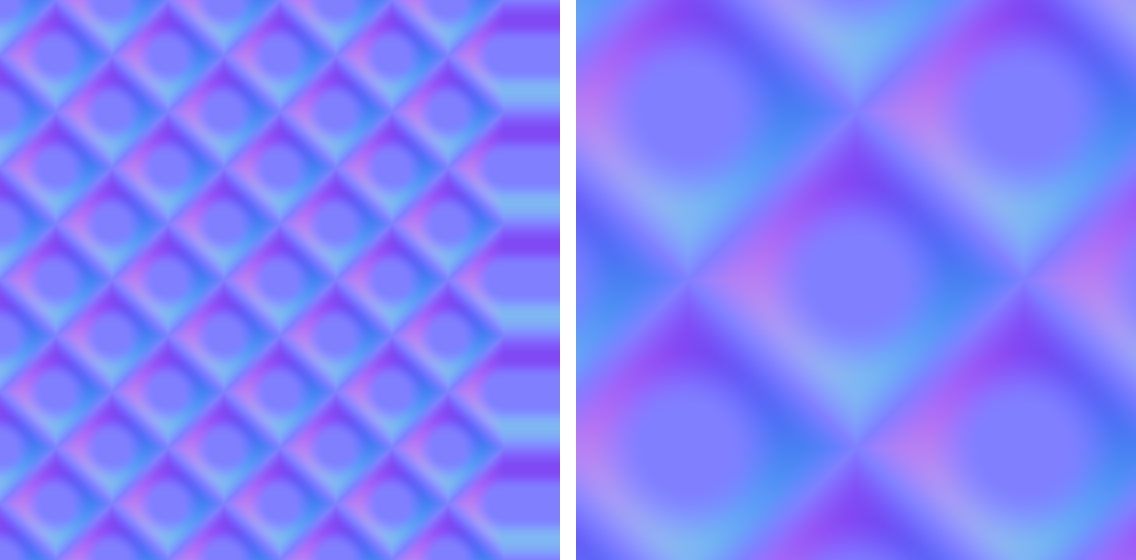
Left, the full canvas; right, a detail of the centre.
Write a WebGL 1 fragment shader that draws this texture map.

```glsl
precision highp float;
// Tangent-space normal map of a quilted lattice: five repeats of soft diamonds
// with round flat centres, each sloping inward between its centre and edges.
// Near the right side the lattice stops and its last column is stretched out.

uniform vec2 u_resolution;

const float REPEATS = 5.0;
const float LAST_COLUMN = 4.5;    // lattice x beyond which the pattern streaks
const float FLAT_RADIUS = 0.12;   // slope starts here, in repeat units
const float SLOPE_RADIUS = 0.30;  // slope is full from here outward
const float SEAM_WIDTH = 0.13;    // distance over which slope fades to a seam
const float MAX_TILT = 0.43;
const float HALF_PI = 1.5707963;

// Lattice axes rotated by 45 degrees, with each diamond spanning -0.5 to 0.5.
vec2 diamondCell(vec2 p) {
  vec2 diagonal = vec2(p.x + p.y, p.x - p.y);
  return fract(diagonal + 0.5) - 0.5;
}

// Back from diagonal axes to an upright offset from the diamond centre.
vec2 uprightOffset(vec2 cell) {
  return 0.5 * vec2(cell.x + cell.y, cell.x - cell.y);
}

// Distance from a point in the diamond to its nearest straight seam.
float seamDistance(vec2 cell) {
  return (0.5 - max(abs(cell.x), abs(cell.y))) * 0.70710678;
}

// Sideways part of the normal, pointing toward the diamond centre.
vec2 inwardTilt(vec2 cell, float strength) {
  vec2 offset = uprightOffset(cell);
  float radius = length(offset);
  float rise = smoothstep(FLAT_RADIUS, SLOPE_RADIUS, radius);
  float fade = sin(HALF_PI * clamp(seamDistance(cell) / SEAM_WIDTH, 0.0, 1.0));
  return -offset / max(radius, 0.0001) * rise * fade * strength;
}

// Completes the unit normal and packs it into colour range.
vec3 encodeNormal(vec2 tilt) {
  float up = sqrt(max(1.0 - dot(tilt, tilt), 0.0));
  return 0.5 + 0.5 * vec3(tilt, up);
}

void main() {
  vec2 p = gl_FragCoord.xy / u_resolution * REPEATS;
  p.x = min(p.x, LAST_COLUMN);
  vec2 tilt = inwardTilt(diamondCell(p), MAX_TILT);
  gl_FragColor = vec4(encodeNormal(tilt), 1.0);
}
```
